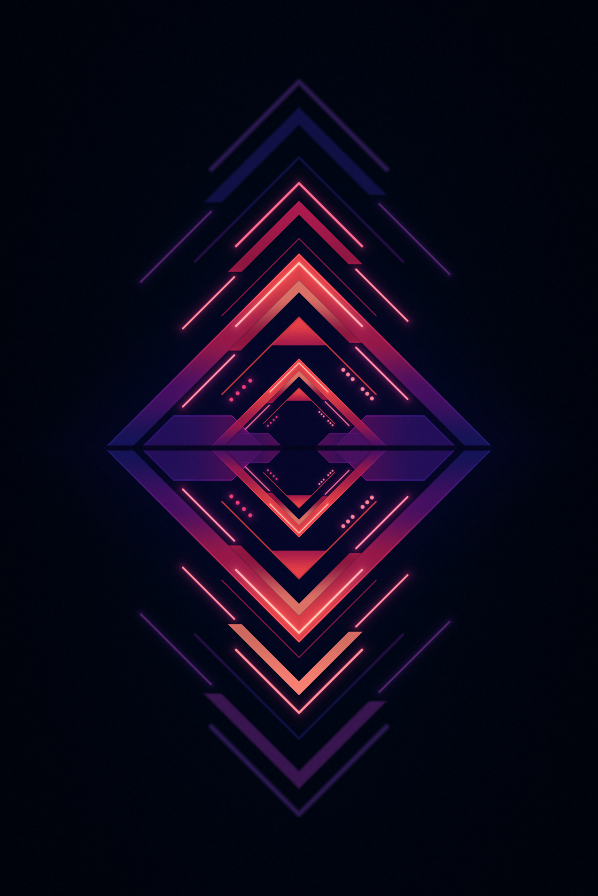
Reproduce this background procedurally as a Shadertoy shader.

```glsl
// Neon chevrons nested around a mirrored diamond emblem on deep navy.

const float CANVAS_HEIGHT = 768.0; // design units along the canvas height
const float INNER_SCALE = 0.46;    // size of the nested emblem
const vec3 NAVY = vec3(0.018, 0.022, 0.16);
const vec3 INDIGO = vec3(0.09, 0.08, 0.36);
const vec3 PURPLE = vec3(0.29, 0.06, 0.40);
const vec3 CRIMSON = vec3(0.64, 0.10, 0.29);
const vec3 RED = vec3(0.91, 0.25, 0.28);
const vec3 SALMON = vec3(0.93, 0.48, 0.43);
const vec3 PEACH = vec3(1.0, 0.65, 0.48);

float hash(vec2 p) {
    vec3 q = fract(vec3(p.xyx) * 0.1031);
    q += dot(q, q.yzx + 33.33);
    return fract((q.x + q.y) * q.z);
}

// Coverage of the inside of a signed distance
float fill(float d, float soft) {
    return 1.0 - smoothstep(-soft, soft, d);
}

float band(float v, float low, float high, float soft) {
    return fill(max(low - v, v - high), soft);
}

// Distance to a 45 degree stroke on the diamond of the given radius
float stroke(vec2 q, float radius, float from, float to) {
    float a = clamp(0.5 * (q.x - q.y + radius), from, to);
    return length(q - vec2(a, radius - a));
}

vec3 neon(float d, float width, float spread, vec3 core, vec3 halo, float soft) {
    return core * fill(d - width, soft) + halo * exp(-d / spread);
}

// Mirror into one quadrant
vec2 quadrant(vec2 p) {
    return abs(p);
}

// The left half sits slightly further down its diagonals
vec2 slide(vec2 p) {
    return abs(p) + (p.x < 0.0 ? vec2(-6.5, 6.5) : vec2(0.0));
}

vec3 heatRamp(float t) {
    vec3 c = mix(INDIGO, PURPLE, smoothstep(0.02, 0.30, t));
    c = mix(c, CRIMSON, smoothstep(0.28, 0.58, t));
    return mix(c, RED, smoothstep(0.56, 0.88, t));
}

// Blurred chevrons beyond the emblem
vec3 outerChevrons(vec3 col, vec2 p, float aa) {
    vec2 q = quadrant(p), k = slide(p);
    float s = q.x + q.y;
    float top = step(0.0, p.y);
    col += vec3(0.17, 0.08, 0.25) * fill(stroke(q, 314.0, 0.0, 75.0) - 2.0, 2.2);
    float wide = band(s, 277.0, 292.0, 2.5) * fill(217.0 - k.y, 1.5);
    col = mix(col, mix(vec3(0.25, 0.09, 0.34), vec3(0.07, 0.07, 0.29), top), wide * 0.9);
    col += neon(stroke(k, 278.0, 69.0, 129.0), 0.8, 2.5, vec3(0.22, 0.08, 0.18), vec3(0.12, 0.04, 0.18), aa);
    col += mix(vec3(0.08, 0.05, 0.22), vec3(0.19, 0.04, 0.24), smoothstep(30.0, 80.0, q.x))
         * fill(stroke(q, 249.0, 0.0, 89.0) - 0.8, 1.4);

    // Sharper, hotter strokes close to the emblem
    vec3 core = mix(PEACH, SALMON, top) * 0.75;
    col += neon(stroke(q, 227.0, 0.0, 54.0), 1.0, 3.0, core, CRIMSON * 0.55, aa);
    float plate = band(s, 200.0, 212.0, aa) * fill(157.5 - k.y, aa);
    vec3 plateColor = mix(SALMON, CRIMSON, top) * mix(0.85, 1.05, smoothstep(150.0, 210.0, q.y));
    col = mix(col, plateColor, plate);
    col += neon(stroke(k, 202.0, 49.0, 93.0), 0.8, 3.0, PEACH * 0.75, CRIMSON * 0.6, aa);
    return mix(col, CRIMSON, 0.85 * fill(stroke(q, 179.5, 0.0, 66.0) - 0.5, aa));
}

// Dots on the left, two groups of short dashes on the right
vec3 lamps(vec2 p, float aa) {
    vec2 q = quadrant(p);
    float d = 1e3;
    for (int i = 0; i < 6; i++) {
        float n = float(i);
        float a = 38.0 + 4.0 * mod(n, 3.0) + 16.5 * floor(n / 3.0);
        vec2 dotAt = vec2(58.0 - 5.4 * min(n, 3.0), 41.5 + 5.4 * min(n, 3.0));
        vec2 center = p.x < 0.0 ? dotAt : vec2(a, 105.0 - a);
        d = min(d, length(q - center));
    }
    vec3 core = p.x < 0.0 ? RED * 0.7 : PEACH * 0.7;
    return neon(d, 1.7, 3.0, core, CRIMSON * 0.55, aa);
}

// Diamond frame, side plates and details, reused at two sizes
vec3 emblem(vec3 col, vec2 p, float aa, float warmth) {
    vec2 q = quadrant(p), k = slide(p);
    float s = q.x + q.y;

    // Side plates with a thin rim
    float plate = max(abs(q.x - 82.5) + q.y - 53.0, q.y - 28.0);
    vec3 plateColor = mix(vec3(0.17, 0.07, 0.40), vec3(0.36, 0.06, 0.38),
                          max(warmth * 2.0, smoothstep(105.0, 45.0 + 0.0 * s, q.x)));
    col = mix(col, plateColor, 0.8 * fill(plate, aa));
    col = mix(col, plateColor * 1.6, 0.6 * fill(abs(plate + 0.5) - 0.5, aa));

    // Frame, its inner lip and hot line
    vec3 heat = heatRamp(q.y / 167.0 + warmth);
    col = mix(col, heat, 0.92 * band(s, 144.0, 167.0, aa));
    float lip = band(s, 133.5, 144.0, aa) * fill(90.0 - k.y, aa);
    col = mix(col, mix(CRIMSON * 0.85, SALMON * 0.92, smoothstep(95.0, 132.0, q.y)), lip);
    col = mix(col, heat * 1.3 + 0.03, 0.6 * fill(abs(s - 166.0) - 0.7, aa));
    col += neon(stroke(q, 158.5, 0.0, 54.0), 0.9, 3.0, vec3(0.3, 0.45, 0.35), vec3(0.16, 0.12, 0.1), aa);
    col += neon(stroke(k, 135.0, 49.0, 93.0), 0.8, 3.2, PEACH * 0.75, CRIMSON * 0.6, aa);

    // Apex triangle hanging on a thin chevron
    vec3 triangleColor = mix(CRIMSON, RED, smoothstep(86.0, 108.0, q.y));
    col = mix(col, triangleColor, fill(max(s - 112.0, 88.0 - q.y), aa));
    col = mix(col, RED * 0.85, fill(stroke(q, 112.0, 0.0, 66.0) - 0.6, aa));
    return col + lamps(p, aa);
}

void mainImage(out vec4 fragColor, in vec2 fragCoord) {
    float unit = CANVAS_HEIGHT / iResolution.y;
    vec2 p = (fragCoord - 0.5 * iResolution.xy) * unit;
    vec2 q = quadrant(p);
    float s = q.x + q.y, aa = 0.6 * unit;

    // Ambient light
    vec2 e = p / vec2(165.0, 290.0);
    vec3 col = mix(vec3(0.0, 0.012, 0.045), vec3(0.0, 0.03, 0.11), exp(-dot(e, e)));
    col = mix(col, NAVY, exp(-pow(s / 190.0, 4.0)));

    col = outerChevrons(col, p, aa);
    col = emblem(col, p, aa, 0.0);
    col = emblem(col, p / INNER_SCALE, aa / INNER_SCALE, 0.28);

    // Dark seam along the mirror line
    col = mix(col, NAVY * 0.7, 0.9 * fill(max(q.y - 2.2, q.x - 170.0), aa));

    // Fine grain
    col += (hash(floor(p * 0.7) + 700.0) - 0.5) * 0.008;
    fragColor = vec4(clamp(col, 0.0, 1.0), 1.0);
}
```
